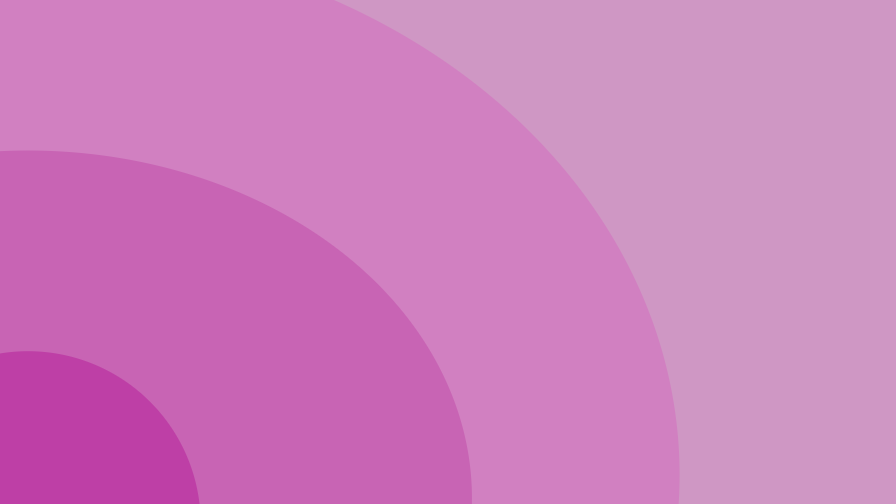
A WebGL 1 fragment shader for this background:

```glsl
precision highp float;

uniform vec2 u_resolution;

const vec3 PALE_MAUVE = vec3(0.812, 0.592, 0.769);
const vec3 ORCHID = vec3(0.820, 0.502, 0.757);
const vec3 DEEP_ORCHID = vec3(0.784, 0.392, 0.706);
const vec3 MAGENTA = vec3(0.745, 0.247, 0.651);

// Approximate signed distance to an axis-aligned ellipse
float ellipseDistance(vec2 point, vec2 center, vec2 radii) {
  vec2 offset = point - center;
  float scaled = length(offset / radii);
  float slope = length(offset / (radii * radii));
  return scaled * (scaled - 1.0) / max(slope, 0.0001);
}

// Lay a flat colour inside a shape with a one-pixel soft edge
vec3 paint(vec3 base, vec3 color, float dist, float pixel) {
  return mix(base, color, clamp(0.5 - dist / pixel, 0.0, 1.0));
}

void main() {
  // Canvas height is one unit
  float pixel = 1.0 / u_resolution.y;
  vec2 point = gl_FragCoord.xy * pixel;

  // Nested ellipses, largest first
  float outer = ellipseDistance(point, vec2(0.0556, 0.0579), vec2(1.2928, 1.0671));
  float middle = ellipseDistance(point, vec2(0.0556, 0.0116), vec2(0.8808, 0.6898));
  float inner = ellipseDistance(point, vec2(0.0556, -0.0394), vec2(0.3426));

  vec3 color = paint(PALE_MAUVE, ORCHID, outer, pixel);
  color = paint(color, DEEP_ORCHID, middle, pixel);
  color = paint(color, MAGENTA, inner, pixel);

  gl_FragColor = vec4(color, 1.0);
}
```
